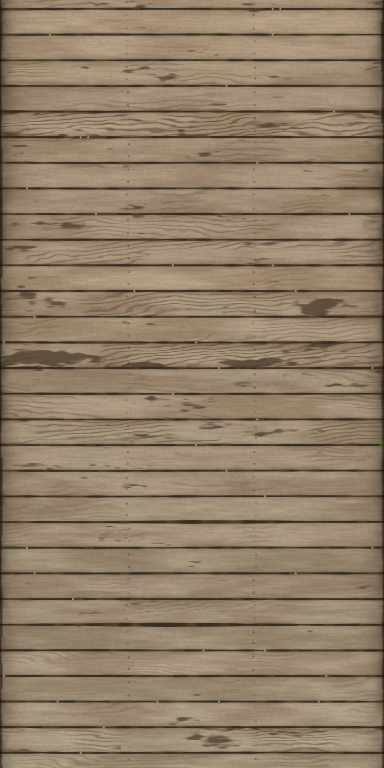
A WebGL 2 fragment shader for this texture:

```glsl
#version 300 es
precision highp float;
// Weathered timber decking: about thirty horizontal boards split by dark gaps.
// Each board gets its own tone, wavy grain and stains from seeded noise,
// then nails, grimy side edges, moss and pale debris are laid on top.
uniform vec2 u_resolution;
out vec4 fragColor;

// Amount of grain and staining per board, from the top down
const float WEAR[31] = float[31](
  .45, .2, .35, .4, .3, 1., .45, .35, .4, .5, .65, .2, .7, .35, .9, .4,
  .5, .75, .35, .2, .15, .2, .15, .15, .2, .2, .2, .2, .25, .75, .3);

float hash(vec2 p) {
  vec3 q = fract(vec3(p.xyx) * .1031);
  q += dot(q, q.yzx + 33.33);
  return fract((q.x + q.y) * q.z);
}

float noise(vec2 p) {
  vec2 i = floor(p), f = fract(p);
  f = f * f * (3. - 2. * f);
  return mix(mix(hash(i), hash(i + vec2(1, 0)), f.x),
             mix(hash(i + vec2(0, 1)), hash(i + vec2(1, 1)), f.x), f.y);
}

float fbm(vec2 p) {
  float sum = 0., amp = .533;
  for (int k = 0; k < 4; k++) {
    sum += amp * noise(p);
    p = p * 2.03 + 17.3;
    amp *= .5;
  }
  return sum;
}

// Soft elliptical spot
float blot(vec2 p, vec2 centre, vec2 radius) {
  vec2 d = (p - centre) / radius;
  return exp(-dot(d, d));
}

void main() {
  // x runs 0..1 across, y runs 0..2 from the top down
  vec2 p = gl_FragCoord.xy / u_resolution * vec2(1, 2);
  p.y = 2. - p.y;
  float px = 1. / u_resolution.x;

  // Board index, position inside the board and distance to the nearest gap
  float pitch = .0668;
  float row = (p.y - .0234 + .0012 * (noise(vec2(p.x * 4., p.y * 3.)) - .5)) / pitch;
  float board = floor(row), v = row - board;
  float gapDist = min(v, 1. - v) * pitch;
  float seed = hash(vec2(board + 7., 3.)) * 90. + board * 13. + 40.;
  float wear = WEAR[clamp(int(board) + 1, 0, 30)];

  // Board tone with fine fibres and speckle
  float cloud = fbm(vec2(p.x * 5. + seed, v * 1.8));
  float fibre = noise(vec2(p.x * 22. + seed, p.y * 260.));
  float speckle = noise(p * 230.);
  vec3 color = mix(vec3(.59, .51, .42), vec3(.67, .6, .51), smoothstep(.25, .7, cloud));
  color *= .97 + .06 * hash(vec2(seed, 5.));
  color *= mix(vec3(1.01, .99, .97), vec3(.99, 1., 1.), p.y * .5);
  color *= 1. + .09 * (fibre - .5) + .06 * (speckle - .5);

  // Wavy slanted growth lines, gathered in patches
  float slant = (hash(vec2(seed, 9.)) - .4) * 18.;
  float phase = v * 5. + p.x * slant + 4. * fbm(vec2(p.x * 6. + seed, v * 1.4));
  float line = pow(.5 + .5 * sin(6.2832 * phase), 3.);
  float patches = smoothstep(.72 - .5 * wear, .95 - .5 * wear,
                             noise(vec2(p.x * 6. + seed * 1.7, v * 1.5 + seed)));
  float grain = line * patches * (.15 + .6 * wear) * (.55 + .6 * fibre);
  color = mix(color, vec3(.37, .3, .22), clamp(grain, 0., .8));

  // Ragged dark stains, with a few large ones
  float rot = fbm(vec2(p.x * 8. + seed * 2.3, v * 2.6 + p.x * slant * .15));
  rot += .22 * (noise(vec2(p.x * 45. + seed, v * 11.)) - .5);
  rot += .4 * blot(p, vec2(.11, .925), vec2(.15, .02));
  rot += .3 * blot(p, vec2(.66, .945), vec2(.12, .009));
  rot += .32 * blot(p, vec2(.68, .02), vec2(.09, .013));
  rot += .25 * blot(p, vec2(.85, .785), vec2(.05, .02));
  float limit = mix(.82, .58, wear);
  float stain = smoothstep(limit, limit + .16, rot);
  color = mix(color, vec3(.31, .25, .19), stain * .8);

  // Grime along both ends of the boards, heavier in the upper half
  float side = min(p.x, 1. - p.x);
  float grime = exp(-side / .022) * (.95 - .15 * p.y);
  grime *= .35 + 1.1 * fbm(vec2(p.x * 35., p.y * 30.));
  color = mix(color, vec3(.27, .23, .17), clamp(grime, 0., .85));
  color = mix(color, vec3(.7, .65, .58), .5 * blot(p, vec2(.965, 1.785), vec2(.025, .016)));

  // Two columns of paired nails
  float column = p.x < .5 ? .333 : .663;
  vec2 jitter = vec2(hash(vec2(seed, column)), hash(vec2(column * 9., seed))) - .5;
  vec2 nail = vec2(p.x - column - jitter.x * .008,
                   (abs(v - .5) - .25 + jitter.y * .08) * pitch);
  float head = 1. - smoothstep(.0022 - px * .5, .0022 + px, length(nail));
  color = mix(color, vec3(.38, .31, .25), head * (.25 + .45 * hash(vec2(seed, column * 5.))));

  // Shaded board edges, the gap itself and wider rotted stretches
  float ragged = noise(vec2(p.x * 28. + floor(row + .5) * 19., 2.));
  color *= 1. - .34 * exp(-gapDist / .0036) * (.6 + .7 * ragged);
  float width = .0016 + .0013 * ragged;
  width += .003 * blot(p, vec2(.43, 1.627), vec2(.2, .02));
  width += .0025 * blot(p, vec2(.51, 1.36), vec2(.18, .02));
  float gap = 1. - smoothstep(width - px * .5, width + px * .7, gapDist);
  float moss = smoothstep(.5, .8, noise(vec2(p.x * 34., floor(row + .5) * 7.)));
  vec3 gapColor = mix(vec3(.2, .16, .115), vec3(.34, .29, .16), moss * .6);
  color = mix(color, gapColor, gap * .93);

  // Pale crumbs caught in the gaps and one green sprig at the side
  vec2 cell = vec2(floor(p.x * 50.), floor(row + .5));
  vec2 crumb = vec2((fract(p.x * 50.) - .5) / 50., gapDist);
  float debris = step(.965, hash(cell + 31.)) * (1. - smoothstep(.0015, .0015 + px, length(crumb)));
  color = mix(color, vec3(.72, .66, .54), debris * .75);
  color = mix(color, vec3(.36, .5, .13), .8 * blot(p, vec2(.996, 1.157), vec2(.006, .009)));

  // Dark boundary down each side
  color *= mix(.55, 1., smoothstep(.002, .008, side + .004 * (ragged - .5)));
  fragColor = vec4(clamp(color, 0., 1.), 1.);
}
```
